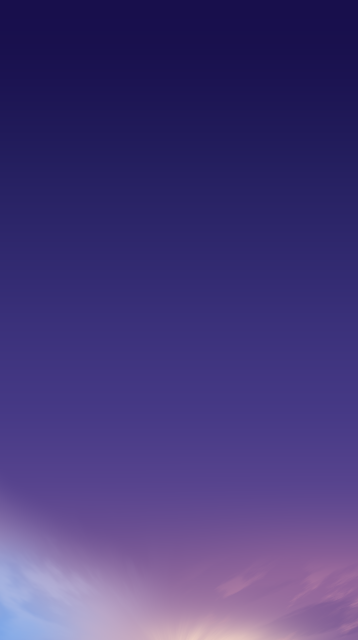
A WebGL 1 fragment shader for this background:

```glsl
precision highp float;

uniform vec2 u_resolution;

float hash(vec2 p) {
  vec3 q = fract(vec3(p.xyx) * 0.1031);
  q += dot(q, q.yzx + 33.33);
  return fract((q.x + q.y) * q.z);
}

float noise(vec2 p) {
  vec2 cell = floor(p);
  vec2 f = fract(p);
  f = f * f * (3.0 - 2.0 * f);
  float low = mix(hash(cell), hash(cell + vec2(1.0, 0.0)), f.x);
  float high = mix(hash(cell + vec2(0.0, 1.0)), hash(cell + 1.0), f.x);
  return mix(low, high, f.y);
}

float fbm(vec2 p) {
  float sum = 0.0;
  float amplitude = 0.5;
  for (int i = 0; i < 5; i++) {
    sum += amplitude * noise(p);
    p = mat2(1.6, 1.2, -1.2, 1.6) * p + 7.3;
    amplitude *= 0.5;
  }
  return sum;
}

// Soft elliptical glow
float glow(vec2 uv, vec2 center, vec2 radius) {
  vec2 d = (uv - center) / radius;
  return exp(-dot(d, d));
}

// Vertical night-to-dusk gradient
vec3 skyColor(float y) {
  vec3 c = mix(vec3(0.47, 0.34, 0.58), vec3(0.35, 0.27, 0.56), smoothstep(0.08, 0.26, y));
  c = mix(c, vec3(0.275, 0.225, 0.525), smoothstep(0.20, 0.38, y));
  c = mix(c, vec3(0.215, 0.180, 0.465), smoothstep(0.32, 0.58, y));
  c = mix(c, vec3(0.140, 0.120, 0.370), smoothstep(0.48, 0.80, y));
  return mix(c, vec3(0.095, 0.060, 0.300), smoothstep(0.70, 0.97, y));
}

void main() {
  vec2 uv = gl_FragCoord.xy / u_resolution;
  vec2 p = vec2(uv.x * 0.56, uv.y);
  vec3 color = skyColor(uv.y);

  // Streaks fan out from a point below the horizon
  vec2 ray = p - vec2(0.27, -0.05);
  float angle = atan(ray.y, ray.x);
  float streak = fbm(vec2(angle * 6.0, length(ray) * 9.0));
  float wisp = fbm(vec2(dot(p, vec2(0.85, 0.53)) * 14.0, dot(p, vec2(-0.53, 0.85)) * 55.0));

  // Pale haze sloping down from the left
  float slope = uv.y + 0.34 * uv.x + 0.03 * (streak - 0.5);
  float haze = (1.0 - smoothstep(0.06, 0.27, slope)) * (1.0 - smoothstep(0.30, 0.85, uv.x));
  color = mix(color, vec3(0.76, 0.70, 0.83), 0.85 * haze);
  color = mix(color, vec3(0.84, 0.80, 0.88), 0.5 * glow(uv, vec2(0.25, 0.03), vec2(0.16, 0.07)));

  // Rose light on the right and along the horizon
  color = mix(color, vec3(0.66, 0.43, 0.62), 0.5 * glow(uv, vec2(0.95, 0.09), vec2(0.45, 0.08)));
  color = mix(color, vec3(0.78, 0.62, 0.71), 0.65 * glow(uv, vec2(0.55, 0.0), vec2(0.34, 0.08)));

  // Blue opening in the left corner
  float blue = glow(uv, vec2(-0.02, 0.01), vec2(0.22, 0.075));
  blue += 0.35 * glow(uv, vec2(0.0, 0.11), vec2(0.11, 0.05));
  color = mix(color, vec3(0.47, 0.65, 0.91), min(blue * (0.6 + 0.6 * streak), 1.0));
  float leftCloud = smoothstep(0.48, 0.72, streak) * glow(uv, vec2(0.08, 0.07), vec2(0.22, 0.07));
  color = mix(color, vec3(0.80, 0.79, 0.90), 0.45 * leftCloud);

  // Pink and violet wisps in the right corner
  float right = smoothstep(0.45, 0.75, uv.x) * (1.0 - smoothstep(0.05, 0.14, uv.y));
  color = mix(color, vec3(0.82, 0.58, 0.67), 0.5 * right * smoothstep(0.45, 0.68, wisp));
  float shade = smoothstep(0.42, 0.62, fbm(vec2(p.x * 13.0 - p.y * 9.0, p.y * 48.0 - p.x * 16.0) + 19.0));
  color = mix(color, vec3(0.47, 0.34, 0.57), 0.6 * shade * right * smoothstep(0.62, 0.95, uv.x));

  // Cream light at the horizon
  float cream = glow(uv, vec2(0.60, -0.01), vec2(0.22, 0.035));
  color = mix(color, vec3(0.96, 0.85, 0.78), cream * (0.45 + 0.7 * streak));

  gl_FragColor = vec4(color, 1.0);
}
```
